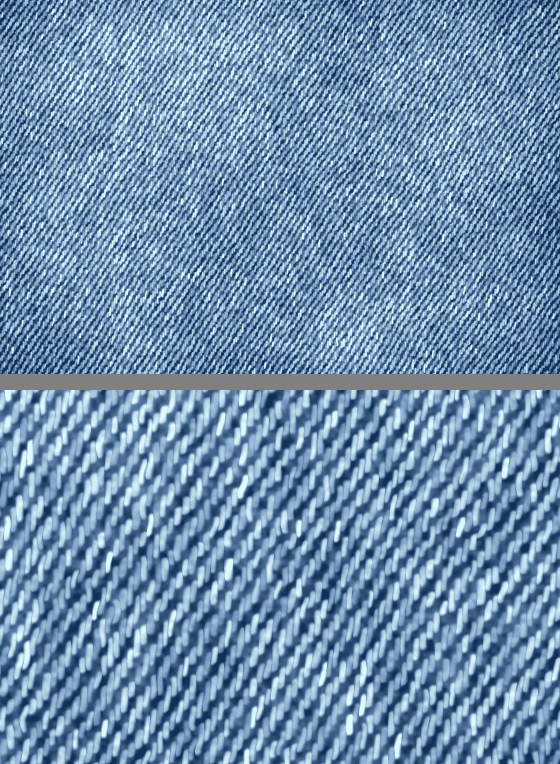
Top, the full canvas; bottom, a detail of the centre.
Write a Shadertoy shader that draws this texture.

```glsl
// Washed blue denim: steep twill ridges built from short warp stitches, with faded blotches.
#define RIDGES 54.0        // diagonal ridges per canvas height, counted sideways
#define WARPS_PER_RIDGE 3.0
#define RISE 36.0          // stitches per canvas height along one warp thread
#define STITCH_LENGTH 0.72 // visible part of each stitch period
#define LEAN 0.16          // sideways tilt of each stitch
#define WOBBLE 0.009
#define CONTRAST 1.0
#define WEAR 0.36
#define VIGNETTE 0.17
#define INDIGO vec3(0.07, 0.19, 0.34)
#define BLUE vec3(0.46, 0.60, 0.75)
#define BLEACHED vec3(0.87, 0.98, 1.00)

const float TAU = 6.2831853;

float hash(vec2 p) {
    vec3 q = fract(p.xyx * vec3(0.1031, 0.1030, 0.0973));
    q += dot(q, q.yzx + 33.33);
    return fract((q.x + q.y) * q.z);
}

float noise(vec2 p) {
    vec2 cell = floor(p), f = fract(p);
    f = f * f * (3.0 - 2.0 * f);
    return mix(mix(hash(cell), hash(cell + vec2(1, 0)), f.x),
               mix(hash(cell + vec2(0, 1)), hash(cell + vec2(1, 1)), f.x), f.y);
}

float fbm(vec2 p) {
    float sum = 0.0, amplitude = 0.5;
    for (int i = 0; i < 4; i++) {
        sum += amplitude * noise(p);
        p = p * 2.1 + 17.3;
        amplitude *= 0.5;
    }
    return sum / 0.9375;
}

// Brightness of the woven cloth, from dark gap to bleached thread
float weave(vec2 p) {
    // Loose threads: slow drift of the cloth plus small kinks
    p += WOBBLE * (vec2(noise(p * 8.0), noise(p * 8.0 + 41.0)) - 0.5);
    p += 0.0034 * (vec2(noise(p * 75.0), noise(p * 75.0 + 13.0)) - 0.5);
    float warps = RIDGES * WARPS_PER_RIDGE;
    float warp = p.x * warps;
    float column = floor(warp);

    // Each warp thread shifts its stitches by a fraction of a period
    float slip = 0.26 * (noise(vec2(column * 7.1, p.y * 24.0)) - 0.5);
    float run = p.y * RISE - column / WARPS_PER_RIDGE + slip;
    vec2 id = vec2(column, floor(run)) + 300.0;
    vec2 local = vec2(fract(warp) - 0.5, (fract(run) - 0.5) * warps / RISE);
    local.x -= LEAN * local.y;

    // Rounded stitch of uneven size, measured in warp spacings
    float radius = 0.42 + 0.14 * hash(id + 9.0);
    float halfLength = 0.5 * STITCH_LENGTH * warps / RISE * (0.75 + 0.5 * hash(id + 5.0));
    local.y -= clamp(local.y, radius - halfLength, halfLength - radius);
    float stitch = 1.0 - smoothstep(radius - 0.34, radius + 0.24, length(local));

    // Stitches vary in fading; a few are nearly white
    float fade = 0.69 + 0.34 * (hash(id) - 0.5) + 0.20 * step(0.90, hash(id + 71.0));
    float gap = 0.21 + 0.28 * (noise(p * vec2(150.0, 110.0)) - 0.5);
    float ridge = cos(TAU * (p.y * RISE - warp / WARPS_PER_RIDGE - 1.0 / 3.0));
    return mix(gap, fade, stitch) + 0.08 * ridge;
}

vec3 denimColor(float tone) {
    tone = clamp(tone, 0.0, 1.0);
    return tone < 0.5 ? mix(INDIGO, BLUE, tone * 2.0)
                      : mix(BLUE, BLEACHED, tone * 2.0 - 1.0);
}

void mainImage(out vec4 fragColor, in vec2 fragCoord) {
    vec2 p = fragCoord / iResolution.y;
    vec2 uv = fragCoord / iResolution.xy;

    // Average sub-samples to smooth the fine threads
    float tone = 0.0;
    for (int i = 0; i < 9; i++) {
        vec2 offset = (vec2(i % 3, i / 3) - 1.0) / 3.0;
        tone += weave((fragCoord + offset) / iResolution.y) / 9.0;
    }
    tone = 0.48 + (tone - 0.45) * CONTRAST;

    // Broad fading, small worn patches and fibre grain
    tone += WEAR * (fbm(p * 3.2 + 4.0) - 0.5);
    tone += 0.20 * (fbm(p * vec2(34.0, 24.0)) - 0.5);
    tone += 0.22 * (noise(p * 230.0) - 0.5);

    // Darker toward the borders
    vec2 edge = abs(uv * 2.0 - 1.0);
    tone += 0.03 - VIGNETTE * (pow(edge.x, 5.0) + 0.8 * pow(edge.y, 5.0));

    fragColor = vec4(denimColor(tone), 1.0);
}
```
